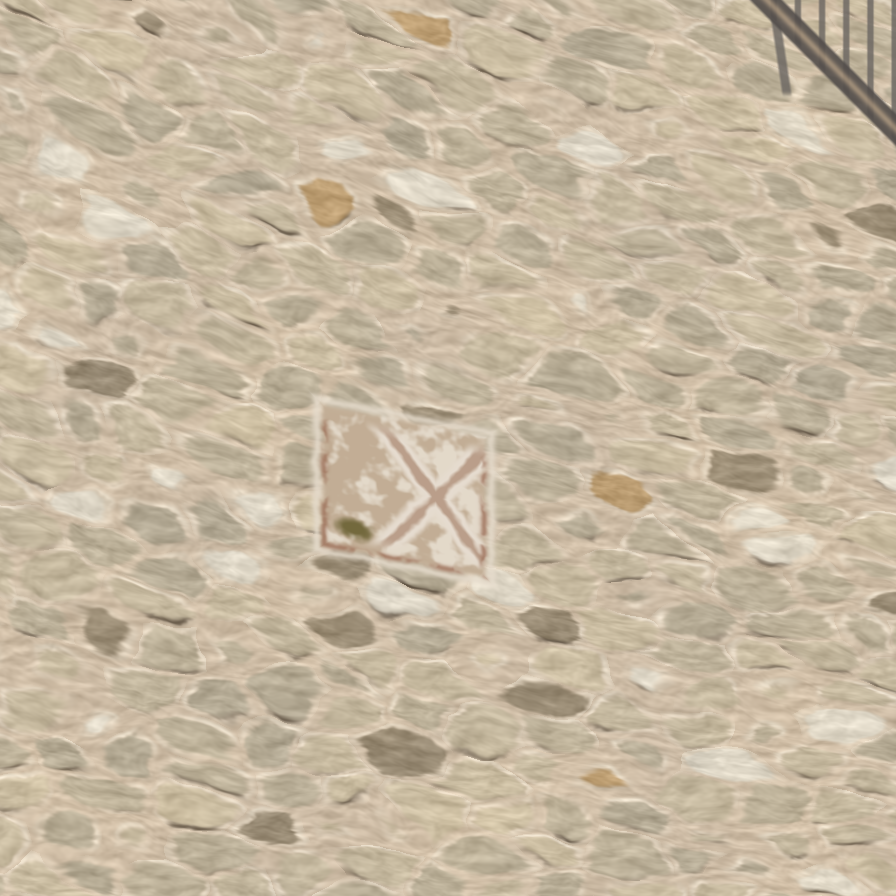
Give the GLSL for this texture, as a WebGL 2 fragment shader.

```glsl
#version 300 es
precision highp float;
// Sunlit rubble stone wall with slanting courses, a framed panel and a corner railing.
uniform vec2 u_resolution;
out vec4 outColor;

vec2 hash2(vec2 p) {
  vec3 q = fract(p.xyx * vec3(0.1031, 0.1030, 0.0973));
  q += dot(q, q.yzx + 33.33);
  return fract((q.xx + q.yz) * q.zy);
}

float gradientNoise(vec2 p) {
  vec2 i = floor(p), f = fract(p);
  vec2 u = f * f * f * (f * (f * 6.0 - 15.0) + 10.0);
  vec4 corner;
  for (int k = 0; k < 4; k++) {
    vec2 o = vec2(k & 1, k >> 1);
    float a = 6.2832 * hash2(i + o).x;
    corner[k] = dot(vec2(cos(a), sin(a)), f - o);
  }
  return mix(mix(corner.x, corner.y, u.x), mix(corner.z, corner.w, u.x), u.y);
}

float fbm(vec2 p) {
  float sum = 0.0, amp = 1.0;
  for (int k = 0; k < 3; k++) {
    sum += amp * gradientNoise(p);
    p = p * 2.03 + 17.3;
    amp *= 0.55;
  }
  return sum;
}

vec2 stoneCentre(vec2 cell) {
  return cell + vec2(0.5 * mod(cell.y, 2.0), 0.0) + 0.14 + 0.72 * hash2(cell + 40.0);
}

// Rounded distance to the cell border (x), edge normal (yz); also gives the cell id.
vec3 stoneCells(vec2 g, out vec2 id) {
  vec2 base = floor(g), nearest = vec2(0.0);
  float best = 1e3;
  for (int k = 0; k < 15; k++) {
    vec2 cell = base + vec2(k % 5 - 2, k / 5 - 1);
    vec2 r = stoneCentre(cell) - g;
    if (dot(r, r) < best) { best = dot(r, r); nearest = r; id = cell; }
  }
  float total = 1e-6;
  vec2 normal = vec2(0.0);
  for (int k = 0; k < 25; k++) {
    vec2 cell = id + vec2(k % 5 - 2, k / 5 - 2);
    if (cell == id) continue;
    vec2 r = stoneCentre(cell) - g;
    vec2 n = normalize(r - nearest);
    float w = exp(-14.0 * dot(0.5 * (r + nearest), n));
    total += w;
    normal += w * n;
  }
  return vec3(-log(total) / 14.0, normal / total);
}

vec3 wall(vec2 p) {
  // Courses fall to the right, more steeply near the top.
  vec2 course = vec2(p.x, p.y + p.x * mix(0.1, 0.33, p.y));
  vec2 g = course * vec2(12.5, 21.0);
  g += 0.3 * vec2(gradientNoise(g * 0.7), gradientNoise(g * 0.7 + 31.0));
  g += 0.09 * vec2(gradientNoise(g * 2.7), gradientNoise(g * 2.7 + 57.0));
  vec2 id;
  vec3 cell = stoneCells(g, id);
  vec2 size = hash2(id), tone = hash2(id + 91.0), kind = hash2(id + 173.0);
  float grain = fbm(g * vec2(2.2, 3.2));
  float relief = fbm(g * vec2(2.2, 3.2) + vec2(0.1, -0.3)) - grain;
  float inset = mix(0.02, 0.13, size.x) + 0.2 * step(0.88, size.y);
  float d = cell.x - inset + 0.07 * grain;

  // Mortar, then stone faces with a few pale, ochre or dark ones.
  vec3 mortar = vec3(0.805, 0.735, 0.645) + 0.05 * grain;
  vec3 stone = mix(vec3(0.70, 0.66, 0.575), vec3(0.80, 0.745, 0.635), tone.x);
  stone = mix(stone, vec3(0.87, 0.84, 0.775), step(0.93, kind.x));
  stone = mix(stone, vec3(0.73, 0.61, 0.44), step(0.975, kind.y));
  stone = mix(stone, vec3(0.60, 0.545, 0.455), step(kind.x, 0.05));
  stone += 0.09 * grain;
  vec3 col = mix(mortar, stone, smoothstep(-0.03, 0.07, d));

  // Pale rims and shadowed undersides.
  float patchy = smoothstep(-0.35, 0.4, gradientNoise(g * 1.6 + 9.0));
  float rim = exp(-pow((d + 0.03) / 0.055, 2.0)) * patchy;
  col = mix(col, vec3(0.905, 0.865, 0.79), rim * (0.62 + 0.25 * cell.z));
  float under = smoothstep(0.35, 0.95, -cell.z) * smoothstep(0.3, 0.9, tone.y);
  float shade = exp(-pow((d - 0.015) / 0.055, 2.0)) * under;
  shade *= smoothstep(-0.2, 0.3, gradientNoise(g * 1.3 + 71.0));
  col = mix(col, vec3(0.36, 0.31, 0.25), 0.8 * shade);
  col += 0.13 * relief;
  return col + vec3(0.025, 0.02, 0.01) * fbm(p * 5.0);
}

// Skewed plaster panel with worn struts and a tuft of moss.
vec3 addPanel(vec3 col, vec2 p) {
  vec2 q = (p - vec2(0.358, 0.39)) / vec2(0.186, 0.16);
  q.y += 0.23 * q.x;
  float worn = fbm(q * 6.0);
  vec2 inner = min(q, 1.0 - q);
  float e = min(inner.x, inner.y) + 0.015 * worn;
  vec3 plaster = mix(vec3(0.76, 0.68, 0.585), vec3(0.89, 0.85, 0.79),
                     smoothstep(-0.15, 0.4, worn + 0.5 * (q.x - 0.5)));
  vec2 c = abs(q - vec2(0.69, 0.5));
  float strut = abs(1.35 * c.x - c.y) * 0.6 + 0.025 * worn;
  float reach = 1.0 - smoothstep(0.34, 0.46, c.y);
  plaster = mix(plaster, vec3(0.90, 0.86, 0.81), reach * (1.0 - smoothstep(0.05, 0.10, strut)));
  plaster = mix(plaster, vec3(0.67, 0.54, 0.45), 0.75 * reach * (1.0 - smoothstep(0.01, 0.045, strut)));
  float moss = length((q - vec2(0.2, 0.17)) * vec2(0.8, 1.2)) + 0.05 * worn;
  plaster = mix(plaster, vec3(0.45, 0.41, 0.24), 1.0 - smoothstep(0.04, 0.12, moss));
  col = mix(col, plaster, smoothstep(-0.02, 0.03, e));
  col = mix(col, vec3(0.90, 0.86, 0.80), 0.8 * exp(-pow((e + 0.025) / 0.03, 2.0)));
  float bare = smoothstep(-0.3, 0.2, worn) * (1.0 - smoothstep(0.8, 0.95, q.y));
  return mix(col, vec3(0.62, 0.45, 0.36), 0.8 * bare * exp(-pow((e - 0.025) / 0.022, 2.0)));
}

// Sloping iron handrail with upright bars and one bracket.
vec3 addRailing(vec3 col, vec2 p) {
  float t = p.x + p.y - 1.838;
  float bars = 1.0 - smoothstep(0.002, 0.005, abs(fract((p.x - 0.85) / 0.027) - 0.5) * 0.027);
  bars *= smoothstep(0.0, 0.006, t);
  float bracket = 1.0 - smoothstep(0.003, 0.007, abs(p.x - 0.873 + 0.15 * (p.y - 0.93)));
  bracket *= smoothstep(0.89, 0.90, p.y) * (1.0 - smoothstep(0.0, 0.01, t));
  col = mix(col, vec3(0.43, 0.41, 0.39), 0.85 * max(bars, bracket));
  float beam = 1.0 - smoothstep(0.015, 0.021, abs(t - 0.017));
  vec3 iron = mix(vec3(0.32, 0.30, 0.29), vec3(0.60, 0.53, 0.45), exp(-pow((t - 0.018) / 0.006, 2.0)));
  return mix(col, iron, 0.9 * beam);
}

void main() {
  vec2 p = gl_FragCoord.xy / u_resolution;
  vec3 col = addRailing(addPanel(wall(p), p), p);
  outColor = vec4(clamp(col, 0.0, 1.0), 1.0);
}
```
